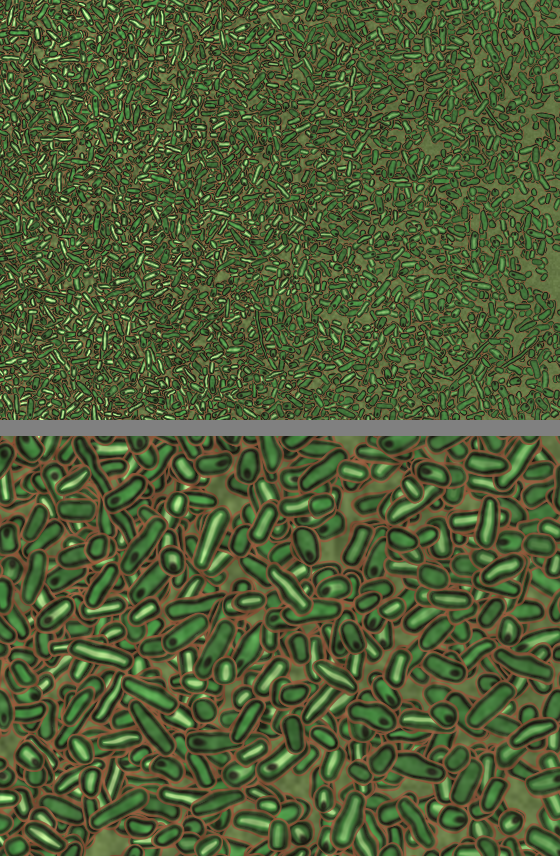
Top: the whole. Bottom: its middle third, enlarged.
Reproduce this texture procedurally as a WebGL 2 fragment shader.

```glsl
#version 300 es
precision highp float;
// Crowded green rod-shaped cells with dark rims and rusty halos, thinning out to the right.

#define LAYERS 6
#define CELL 0.034
#define ROD_WIDTH 0.0069
#define RIM_WIDTH 0.0017
#define HALO_WIDTH 0.0039
#define FILAMENT_CELL 0.30
#define GROUND vec3(0.385, 0.455, 0.265)
#define SHADE_GREEN vec3(0.245, 0.405, 0.210)
#define BRIGHT_GREEN vec3(0.290, 0.590, 0.275)
#define GLINT vec3(0.700, 0.840, 0.540)
#define RIM vec3(0.120, 0.105, 0.080)
#define RUST vec3(0.550, 0.320, 0.220)

uniform vec2 u_resolution;
out vec4 fragColor;

vec4 hash4(vec2 p) {
    vec4 q = fract(p.xyxy * vec4(0.1031, 0.1030, 0.0973, 0.1099));
    q += dot(q, q.wzxy + 33.33);
    return fract((q.xxyz + q.yzzw) * q.zywx);
}

float noise(vec2 p) {
    vec2 i = floor(p), f = fract(p);
    f = f * f * (3.0 - 2.0 * f);
    float low = mix(hash4(i).x, hash4(i + vec2(1, 0)).x, f.x);
    float high = mix(hash4(i + vec2(0, 1)).x, hash4(i + vec2(1, 1)).x, f.x);
    return mix(low, high, f.y);
}

vec2 rotate(vec2 p, float angle) {
    float c = cos(angle), s = sin(angle);
    return vec2(c * p.x + s * p.y, c * p.y - s * p.x);
}

// 0 on the crowded left, 1 on the open right
float openness(vec2 p) {
    return smoothstep(0.25, 1.35, p.x);
}

// Chance that a rod grows at p
float growth(vec2 p) {
    float patches = 0.6 * noise(p * 3.4 + 7.3) + 0.4 * noise(p * 9.0 + 2.1);
    float open = openness(p);
    return smoothstep(0.0, 0.2, patches - mix(0.06, 0.36, open)) * mix(1.0, 0.55, open);
}

// Paints one capsule with tapered ends: body, glint, dark rim, then a rusty halo outside
void paintRod(inout vec3 col, vec2 q, vec2 halfSize, float taper, float rimStrength, float glow, float glint) {
    float px = 1.0 / u_resolution.y;
    float d = length(vec2(max(abs(q.x) - halfSize.x + halfSize.y, 0.0), q.y)) - halfSize.y;
    float along = min(abs(q.x) / halfSize.x, 1.0);
    d += taper * halfSize.y * along * along;
    if (d > HALO_WIDTH + px) return;

    float depth = smoothstep(0.1, 0.7, -d / halfSize.y);
    vec3 rod = mix(SHADE_GREEN, BRIGHT_GREEN, depth * glow);
    rod = mix(rod, GLINT, glint * smoothstep(0.45, 0.85, -d / halfSize.y));

    float rimWidth = max(RIM_WIDTH, 0.5 * px);
    rod = mix(rod, RIM, rimStrength * exp(-d * d / (rimWidth * rimWidth)));
    rod = mix(rod, RUST, 0.95 * smoothstep(0.0010, 0.0026, d));
    float cover = 1.0 - smoothstep(HALO_WIDTH - px, HALO_WIDTH + 0.3 * px, d);
    col = mix(col, rod, cover * mix(1.0, 0.88, step(0.0, d)));
}

// One jittered grid of short rods
void paintLayer(inout vec3 col, vec2 p, float layer, float rimNoise) {
    vec2 offset = layer * vec2(0.37, 0.61);
    vec2 g = p / CELL + offset;
    for (int y = -1; y <= 1; y++)
    for (int x = -1; x <= 1; x++) {
        vec2 id = floor(g) + vec2(x, y);
        vec2 seed = id + 40.0 + layer * vec2(71.0, 113.0);
        vec4 place = hash4(seed), look = hash4(seed + 517.0);
        vec2 center = (id + place.xy - offset) * CELL;
        if (place.z > growth(center)) continue;

        float open = openness(center);
        float angle = 7.0 * noise(center * 5.0 + 3.0) + 2.4 * (place.w - 0.5);
        float halfLength = mix(0.0100, 0.0270, look.x * look.x);
        float halfWidth = ROD_WIDTH * mix(0.72, 1.12, look.y) * mix(0.88, 1.08, open);
        float rimStrength = min(mix(0.65, 1.1, look.z) * mix(1.0, 0.85, open) * rimNoise, 1.0);
        float glint = smoothstep(0.45, 0.85, look.w) * mix(1.0, 0.3, open);
        float glow = mix(0.1, 1.0, fract(look.w * 7.0)) * mix(1.0, 0.65, open);
        float taper = 0.6 * fract(look.x * 13.0);

        vec2 q = rotate(p - center, angle);
        paintRod(col, q, vec2(halfLength, halfWidth), taper, rimStrength, glow, glint);

        // Dark smudge towards one end of some rods
        float spot = length((q - vec2(0.5 * halfLength, 0.0)) * vec2(0.7, 1.0));
        float smudge = 1.0 - smoothstep(0.0012, 0.0046, spot);
        col = mix(col, RIM, 0.9 * smudge * step(0.72, look.y));
    }
}

// A few long bent filaments
void paintFilaments(inout vec3 col, vec2 p) {
    vec2 base = floor(p / FILAMENT_CELL);
    for (int y = -1; y <= 1; y++)
    for (int x = -1; x <= 1; x++) {
        vec2 id = base + vec2(x, y);
        vec4 h = hash4(id + 231.0);
        if (h.z > 0.45) continue;
        vec2 q = rotate(p - (id + h.xy) * FILAMENT_CELL, 6.283 * h.w);
        q.y += (h.x - 0.5) * 3.0 * q.x * q.x;
        paintRod(col, q, vec2(mix(0.05, 0.10, h.y), 0.0036), 0.3, 0.95, 0.4, 0.0);
    }
}

void main() {
    vec2 p = gl_FragCoord.xy / u_resolution.y;
    vec3 col = GROUND * (0.96 + 0.08 * noise(p * 60.0));

    // Slightly wobbly outlines and uneven rims
    vec2 wobbly = p + 0.0042 * (vec2(noise(p * 75.0), noise(p * 75.0 + 31.0)) - 0.5);
    float rimNoise = mix(0.6, 1.35, noise(p * 85.0 + 5.0));
    for (int i = 0; i < LAYERS; i++) {
        paintLayer(col, wobbly, float(i), rimNoise);
        if (i == LAYERS - 2) paintFilaments(col, wobbly);
    }

    // Mottling inside the crowd, soft shading and fine grain
    float crowd = 1.0 - openness(p);
    col *= 1.0 + mix(0.08, 0.42, crowd) * (noise(p * 150.0 + 3.0) - 0.5);
    col *= mix(0.98, 1.08, noise(p * 4.0 + 11.0));
    col += 0.06 * (noise(p * 260.0) - 0.5);
    fragColor = vec4(col, 1.0);
}
```
